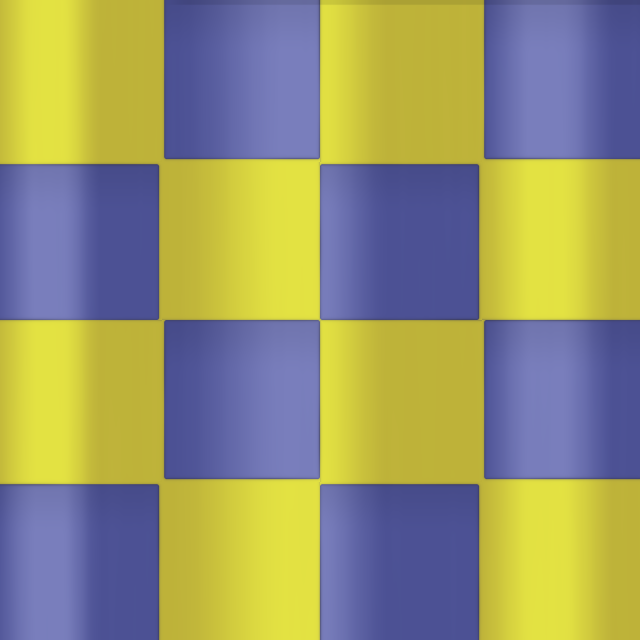
Give the GLSL for this pattern, as a WebGL 2 fragment shader.

```glsl
#version 300 es
precision highp float;
// Four by four checks of yellow and blue satin, lit by soft vertical sheen bands.
// Signed distance to the check borders gives slightly inset, round-cornered blue
// tiles with thin dark seams; gradient noise varies the seams and the sheen.

uniform vec2 u_resolution;
out vec4 outColor;

vec2 hashGradient(vec2 cell) {
    float angle = 6.2832 * fract(sin(dot(cell, vec2(127.1, 311.7))) * 43758.5);
    return vec2(cos(angle), sin(angle));
}

float gradientNoise(vec2 p) {
    vec2 cell = floor(p), f = fract(p);
    vec2 w = f * f * f * (f * (f * 6.0 - 15.0) + 10.0);
    float a = dot(hashGradient(cell), f);
    float b = dot(hashGradient(cell + vec2(1, 0)), f - vec2(1, 0));
    float c = dot(hashGradient(cell + vec2(0, 1)), f - vec2(0, 1));
    float d = dot(hashGradient(cell + vec2(1, 1)), f - vec2(1, 1));
    return mix(mix(a, b, w.x), mix(c, d, w.x), w.y);
}

// One bright fold: rises from a to b, stays lit, then fades from c to d
float fold(float x, float a, float b, float c, float d) {
    return smoothstep(a, b, x) * (1.0 - smoothstep(c, d, x));
}

// Positive inside blue tiles, negative in the yellow checks
float blueTileDistance(vec2 p) {
    vec2 lower = p - vec2(0.2526, 0.2474), middle = p - 0.5, upper = p - vec2(0.7526, 0.7474);
    vec2 side = sign(lower) * sign(middle) * sign(upper);
    bool blue = side.x * side.y > 0.0;
    // Only the quarter lines carry a gap; tiles touch at the centre lines
    float inset = blue ? -0.004 : 0.004;
    vec2 border = min(min(abs(lower), abs(upper)) + inset, abs(middle));
    if (!blue) return -min(border.x, border.y);
    float radius = 0.004;
    vec2 corner = max(radius - border, 0.0);
    return min(max(min(border.x, border.y), radius), radius - length(corner))
         + max(min(border.x, border.y) - radius, 0.0);
}

void main() {
    vec2 p = gl_FragCoord.xy / u_resolution;
    float pixel = 1.0 / min(u_resolution.x, u_resolution.y);
    float d = blueTileDistance(p);
    float blueMask = smoothstep(-0.7 * pixel, 0.7 * pixel, d);

    // Sheen bands, a little ribbed along their length
    float x = p.x + 0.003 * gradientNoise(vec2(p.x * 45.0, p.y * 3.0));
    float sheen = fold(x, -0.02, 0.06, 0.095, 0.16)
                + fold(x, 0.27, 0.45, 0.495, 0.61)
                + fold(x, 0.74, 0.835, 0.875, 0.965);
    sheen = clamp(sheen + 0.04 * gradientNoise(p * vec2(60.0, 2.0)), 0.0, 1.0);

    vec3 yellow = mix(vec3(0.745, 0.700, 0.225), vec3(0.890, 0.885, 0.260), sheen);
    vec3 blue = mix(vec3(0.295, 0.315, 0.575), vec3(0.470, 0.490, 0.730), sheen);

    // Blue tiles dim gently towards their upper edge
    float rowHeight = fract(p.y * 4.0);
    blue *= 1.01 - 0.07 * smoothstep(0.65, 1.0, rowHeight);
    vec3 color = mix(yellow, blue, blueMask);

    // Dark seam, uneven in strength
    float seam = exp(-abs(d - 0.0008) / 0.0016);
    float wear = clamp(0.42 + 0.35 * gradientNoise(p * 9.0 + 4.0), 0.15, 0.6);
    color = mix(color, vec3(0.20, 0.20, 0.30), seam * wear);

    // Folded strip along the top, right of the first check
    float strip = smoothstep(0.991, 0.994, p.y) * smoothstep(0.25, 0.30, p.x);
    color *= 1.0 - 0.10 * strip;

    outColor = vec4(color, 1.0);
}
```
